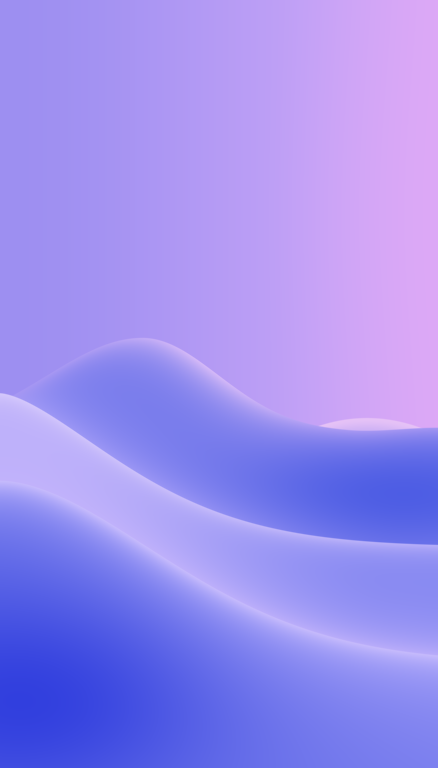
Write a Shadertoy shader that draws this background.

```glsl
// Soft violet dunes under a lilac sky that warms to pink on the right.
// Each dune is a bell-shaped height curve, painted back to front; its colour
// comes from the depth below the ridge, with pale rims and haze between layers.

float bell(float t) { return exp(-t * t); }

// Ridge heights, from back to front
float farRidge(float x) { return 0.4557 - 0.85 * (x - 0.838) * (x - 0.838); }

float backRidge(float x) {
    float width = x < 0.325 ? 0.305 : 0.245;
    return 0.437 + 0.123 * bell((x - 0.325) / width) + 0.006 * smoothstep(0.8, 1.0, x);
}

float middleRidge(float x) { return 0.288 + 0.2 * exp(-4.4 * pow(x, 1.55)); }

float frontRidge(float x) { return 0.137 + 0.237 * exp(-3.22 * pow(x, 1.8)); }

// Antialiased coverage of the area below a ridge
float below(float depth) {
    float blur = 0.9 / iResolution.y;
    return smoothstep(-blur, blur, depth);
}

vec3 skyColor(vec2 p) {
    vec3 sky = mix(vec3(0.615, 0.56, 0.945), vec3(0.765, 0.635, 0.965), smoothstep(0.0, 0.85, p.x));
    float pink = smoothstep(0.62, 1.06, p.x + 0.04 * bell((p.y - 0.72) / 0.25));
    return mix(sky, vec3(0.865, 0.66, 0.965), pink);
}

vec3 farColor(float depth) {
    return mix(vec3(0.90, 0.76, 0.965), vec3(0.80, 0.69, 0.96), smoothstep(0.0, 0.02, depth));
}

vec3 backColor(vec2 p, float depth, float gap) {
    // Body, darkest in the hollow at the right
    float hollow = bell((p.x - 0.9) / 0.42) * bell((p.y - 0.355) / 0.075);
    vec3 color = mix(vec3(0.45, 0.47, 0.92), vec3(0.29, 0.355, 0.89), hollow);
    // Haze rising from the dune in front
    float haze = exp(-gap / 0.045) * (1.0 - 0.85 * smoothstep(0.3, 0.95, p.x));
    color = mix(color, vec3(0.65, 0.62, 0.97), 0.8 * haze);
    // Lit rim, widest on the falling slope
    float lit = bell((p.x - 0.47) / 0.2);
    vec3 rim = mix(vec3(0.65, 0.59, 0.95), vec3(0.84, 0.73, 0.97), lit);
    return mix(color, rim, exp(-depth / mix(0.017, 0.034, lit)));
}

vec3 middleColor(vec2 p, float depth, float gap) {
    vec3 color = mix(vec3(0.74, 0.69, 0.98), vec3(0.52, 0.53, 0.945), smoothstep(0.05, 0.9, p.x));
    color = mix(color, vec3(0.76, 0.70, 0.985), 0.85 * exp(-gap / 0.034));
    vec3 rim = mix(vec3(0.85, 0.80, 0.985), vec3(0.74, 0.70, 0.98), p.x);
    return mix(color, rim, 0.9 * exp(-depth / 0.014));
}

vec3 frontColor(vec2 p, float depth) {
    // Deep blue pool at the lower left, lighter towards the right
    vec3 color = mix(vec3(0.37, 0.41, 0.905), vec3(0.46, 0.48, 0.93), p.x);
    float pool = bell((p.x - 0.05) / 0.42) * bell((p.y - 0.09) / 0.14);
    color = mix(color, vec3(0.19, 0.245, 0.87), pool);
    // Broad glow under the ridge, then a thin bright rim
    color = mix(color, vec3(0.66, 0.64, 0.975), exp(-depth / mix(0.055, 0.075, p.x)));
    return mix(color, vec3(0.80, 0.75, 0.99), 0.85 * exp(-depth / 0.012));
}

void mainImage(out vec4 fragColor, in vec2 fragCoord) {
    vec2 p = fragCoord / iResolution.xy;

    // Depth below each ridge, negative above it
    float far = farRidge(p.x) - p.y;
    float back = backRidge(p.x) - p.y;
    float middle = middleRidge(p.x) - p.y;
    float front = frontRidge(p.x) - p.y;

    // Layers, back to front
    vec3 color = skyColor(p);
    color = mix(color, farColor(max(far, 0.0)), below(far));
    color = mix(color, backColor(p, max(back, 0.0), max(-middle, 0.0)), below(back));
    color = mix(color, middleColor(p, max(middle, 0.0), max(-front, 0.0)), below(middle));
    color = mix(color, frontColor(p, max(front, 0.0)), below(front));

    fragColor = vec4(color, 1.0);
}
```
